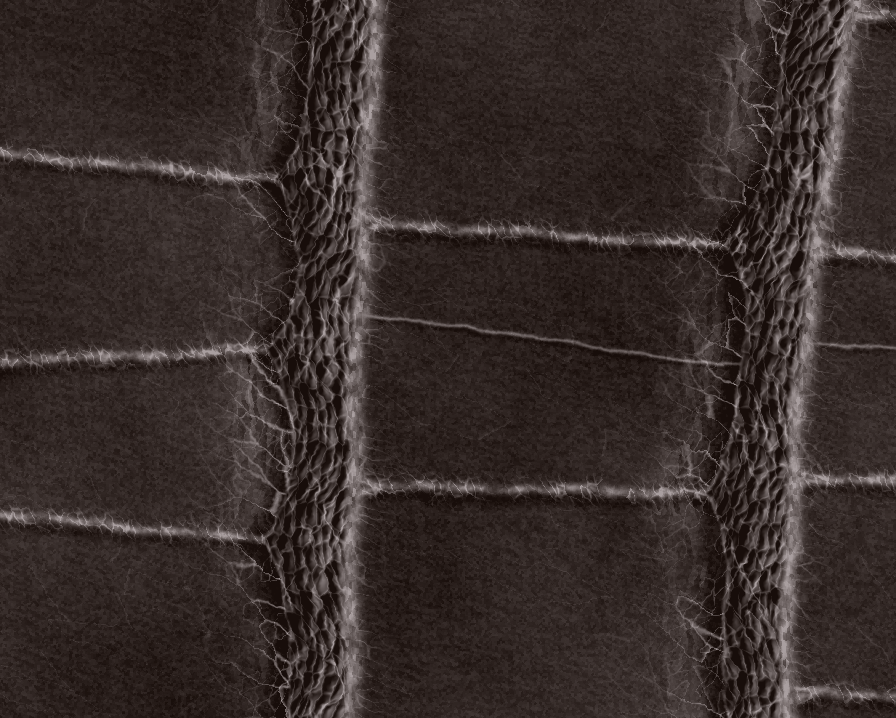
Give the GLSL for this texture, as a Shadertoy shader.

```glsl
// Dark brown reptile leather: smooth plates split by pale creases and two scaly vertical bands.

float hash(vec2 p) {
    return fract(sin(dot(p, vec2(127.1, 311.7))) * 43758.5);
}

// Cellular noise: x = distance to the seed, y = gap to the cell border, z = cell value
vec3 cells(vec2 p) {
    vec2 base = floor(p), f = fract(p);
    vec3 best = vec3(8.0, 8.0, 0.0);
    for (int j = -1; j <= 1; j++)
    for (int i = -1; i <= 1; i++) {
        vec2 o = vec2(i, j), id = base + o;
        vec2 seed = o + 0.1 + 0.8 * vec2(hash(id), hash(id + 57.0));
        float d = length(seed - f);
        if (d < best.x) best = vec3(d, best.x, hash(id + 9.0));
        else best.y = min(best.y, d);
    }
    return vec3(best.x, best.y - best.x, best.z);
}

// Thin lines along the cell borders
float veins(vec3 cell, float width) {
    return 1.0 - smoothstep(0.0, width, cell.y);
}

// Layered sines, roughly -1 to 1
float waves(vec2 p) {
    float sum = 0.0, amp = 0.5;
    for (int i = 0; i < 5; i++) {
        sum += amp * sin(p.x + 1.7 * sin(p.y));
        p = mat2(1.6, 1.2, -1.2, 1.6) * p + 1.3;
        amp *= 0.6;
    }
    return sum;
}

float bell(float d, float width) {
    return exp(-d * d / (width * width));
}

// Right-hand ridge of band k at height y
float ridgeX(float k, float y) {
    return 0.487 + 0.607 * k + (0.037 + 0.063 * k) * y * y + 0.003 * sin(23.0 * y + 2.0 * k);
}

// Signed height above the nearest crease; t runs across the plate column
float creaseOffset(float column, float t, float y) {
    float nearest = 1.0;
    int count = column < 0.5 ? 3 : column < 1.5 ? 2 : 4;
    for (int i = 0; i < count; i++) {
        float n = float(i);
        float start = column < 0.5 ? 0.296 + 0.14 * n + 0.056 * n * n
                    : column < 1.5 ? 0.324 + 0.366 * n
                    : 0.035 + 0.295 * n + 0.007 * n * n;
        float slope = column < 0.5 ? -0.014 - 0.035 * cos(3.1416 * n) : -0.011 - 0.021 * n;
        float d = y - start - slope * t;
        if (abs(d) < abs(nearest)) nearest = d;
    }
    return nearest;
}

// Slanted strands that cross into tall diamonds
float strands(vec2 m, float lean) {
    float a = 85.0 * m.x + lean * m.y + 1.1 * waves(m * 22.0 + lean);
    return 1.0 - smoothstep(0.0, 0.28, abs(sin(a)));
}

void mainImage(out vec4 fragColor, in vec2 fragCoord) {
    vec2 p = fragCoord / iResolution.y;

    // Column layout, measured from the ridges on both sides
    float column = step(ridgeX(0.0, p.y), p.x) + step(ridgeX(1.0, p.y), p.x);
    float fromLeft = p.x - ridgeX(column - 1.0, p.y);
    float toRight = ridgeX(column, p.y) - p.x;
    float ridge = fromLeft < toRight ? fromLeft : -toRight;
    float t = clamp(fromLeft / 0.5, 0.0, 1.0);

    // The band widens where a crease runs into it
    float mouth = abs(creaseOffset(column, 1.0, p.y));
    float bandWidth = 0.086 + 0.038 * exp(-mouth / 0.045) + 0.004 * waves(p * 30.0);
    float toBand = toRight - bandWidth;
    float plate = smoothstep(-0.004, 0.004, toBand);
    vec2 q = p + 0.006 * vec2(waves(p.yx * 40.0), waves(p * 35.0));

    // Plate: mottling, slanted grain, scratches
    float tone = 0.09 + 0.10 * waves(p * 5.0 + 2.0) + 0.02 * waves(p * 21.0);
    tone += 0.17 * (cells(p * 270.0).z - 0.5);
    tone += 0.09 * (cells(vec2(q.x * 55.0 - q.y * 30.0, q.y * 170.0 + q.x * 60.0)).z - 0.5);
    vec3 scratch = cells(vec2(q.x * 7.0 + q.y * 3.0, q.y * 26.0 + q.x * 9.0));
    tone += 0.16 * veins(scratch, 0.04) * step(0.75, scratch.z);

    // Worn, streaky haze and the dark gap by the band
    float streaks = cells(vec2(q.x * 130.0, q.y * 32.0)).z;
    tone += (0.02 + 0.34 * streaks) * bell(toBand - 0.05, 0.04) * (0.7 + 0.6 * waves(p * vec2(9.0, 12.0)));
    tone -= 0.26 * bell(toBand - 0.006, 0.024);

    // Branching wrinkles left of the band, short ones right of the ridge
    float reach = exp(-max(toBand, 0.0) / 0.055);
    vec3 wrinkle = cells(vec2(q.x * 15.0 + q.y * 5.0, q.y * 25.0 + q.x * 13.0));
    tone += 1.1 * veins(wrinkle, 0.12) * smoothstep(0.2, 0.6, wrinkle.z) * reach;
    vec3 twig = cells(vec2(q.x * 42.0, q.y * 40.0 - q.x * 30.0));
    tone += 0.65 * veins(twig, 0.16) * smoothstep(0.3, 0.8, twig.z) * reach;
    vec3 hair = cells(vec2(q.x * 24.0, q.y * 60.0 + q.x * 20.0));
    tone += 0.9 * veins(hair, 0.18) * smoothstep(0.2, 0.7, hair.z) * exp(-fromLeft / 0.024);

    // Creases: shadow below, bright uneven core, fine upright fibres
    float d = creaseOffset(column, t, p.y) + 0.0035 * waves(p * 30.0);
    d -= 0.012 * exp(-fromLeft / 0.02) * sign(d);
    vec3 fibre = cells(vec2(q.x * 85.0 + q.y * 40.0, q.y * 45.0));
    float fibres = veins(fibre, 0.3) * smoothstep(0.1, 0.8, fibre.z);
    tone -= 0.17 * bell(d + 0.014, 0.009);
    tone += (0.6 + 0.4 * waves(p * 90.0)) * bell(d, 0.0062) + 0.65 * fibres * bell(d, 0.016);

    // One hairline crease across the right columns
    float k = column - 1.0;
    float h = p.y - 0.563 + 0.043 * k + (0.068 - 0.05 * k) * t + 0.003 * waves(p * 14.0);
    h += 0.0015 * waves(p * 75.0);
    tone += step(0.5, column) * (0.65 * bell(h, 0.0025) - 0.12 * bell(h + 0.006, 0.004));

    // Band: small scales lit from the right, under strands that loosen to the left
    float s = clamp(toRight / bandWidth, 0.0, 1.0);
    vec2 m = vec2(toRight, p.y) + 0.8 * (q - p);
    vec2 scaleUV = vec2(m.x * 75.0 + 1.2 * sin(m.y * 19.0 + column), m.y * 34.0);
    vec3 scale = cells(scaleUV);
    float relief = scale.x - cells(scaleUV + vec2(0.25, 0.12)).x;
    float band = mix(0.42, -0.02, smoothstep(0.1, 0.85, s)) + 0.3 * (scale.z - 0.5);
    band += mix(1.9, 1.0, s) * relief + 0.3 * veins(scale, 0.2);
    float net = max(strands(m, 34.0), strands(m, -42.0));
    band += net * (0.42 + 0.3 * waves(p * 27.0));
    band -= 0.35 * smoothstep(0.35, 0.8, scale.x);
    band += 0.6 * bell(toBand, 0.004);
    tone = mix(band, tone, plate);

    // Bright worn ridge with a rough fringe and a shadow beside it
    float fringe = 0.95 + 0.4 * waves(p * vec2(110.0, 70.0)) + 0.6 * (cells(p * vec2(210.0, 110.0)).z - 0.5);
    tone -= 0.3 * bell(ridge + 0.02, 0.006);
    tone = mix(tone, fringe, 0.92 * bell(ridge, ridge > 0.0 ? 0.014 : 0.009));

    // Umber hide, worn grey highlights
    vec3 umber = vec3(0.145, 0.105, 0.093), wornGrey = vec3(0.56, 0.52, 0.52);
    fragColor = vec4(mix(umber, wornGrey, clamp(tone, -0.13, 1.25)), 1.0);
}
```
